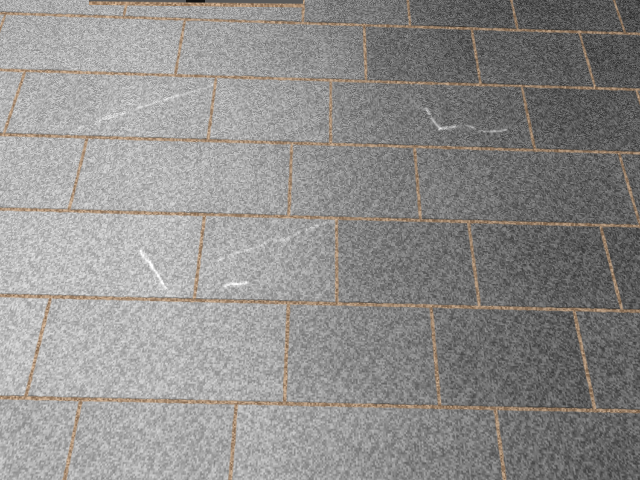
Give the GLSL for this texture, as a Shadertoy shader.

```glsl
float hash(vec2 p) {
    return fract(sin(dot(p, vec2(12.9898, 78.233))) * 43758.5453);
}

float noise(vec2 p) {
    vec2 i = floor(p), f = fract(p);
    f = f * f * (3.0 - 2.0 * f);
    return mix(mix(hash(i), hash(i + vec2(1, 0)), f.x),
               mix(hash(i + vec2(0, 1)), hash(i + vec2(1, 1)), f.x), f.y);
}

float segmentDistance(vec2 p, vec2 a, vec2 b) {
    vec2 pa = p - a, ba = b - a;
    return length(pa - ba * clamp(dot(pa, ba) / dot(ba, ba), 0.0, 1.0));
}

// Left end of each course, and a bit mask of its long slabs
const float rowStart[7] = float[7](-0.608, -0.512, -0.620, -0.617, -0.444, -0.613, -0.441);
const int longSlabs[7] = int[7](3, 3, 42, 11, 1, 3, 12);

// Pale mineral veins, from xy to zw
const vec4 veins[6] = vec4[6](
    vec4(0.664, 0.169, 0.684, 0.202), vec4(0.684, 0.202, 0.794, 0.202),
    vec4(0.221, 0.390, 0.267, 0.462), vec4(0.312, 0.414, 0.514, 0.349),
    vec4(0.352, 0.449, 0.384, 0.440), vec4(0.120, 0.200, 0.330, 0.135));

void mainImage(out vec4 fragColor, in vec2 fragCoord) {
    // Canvas width is 1, y runs down from the top
    vec2 p = vec2(fragCoord.x, iResolution.y - fragCoord.y) / iResolution.x;
    float pixel = 1.0 / iResolution.x;

    // Perspective onto the ground plane
    float depth = p.y - p.x * (0.0332 - 0.018 * p.y) - 0.0208;
    float scale = 1.0 + 0.741 * depth;
    float course = depth / (0.0831 * scale);
    vec2 ground = vec2((p.x - 0.521) / scale, course * 0.09);
    int row = clamp(int(floor(course)) + 1, 0, 6);

    // Walk along the course to find the slab and its nearest upright joint
    float x = rowStart[row], slab = 0.0;
    float uprightGap = abs(ground.x - x);
    for (int i = 0; i < 6; i++) {
        x += (longSlabs[row] >> i & 1) == 1 ? 0.280 : 0.168;
        uprightGap = min(uprightGap, abs(ground.x - x));
        slab += step(x, ground.x);
    }
    float rowHeight = 0.0831 * scale * scale;
    float below = (1.0 - fract(course)) * rowHeight;
    float levelGap = min(below, fract(course) * rowHeight);
    float gap = min(uprightGap * scale, levelGap);

    // Slab tone: sheen on the left, shade on the right
    float tone = mix(0.72, 0.39, smoothstep(0.2, 0.95, p.x + 0.12 * (0.37 - p.y)));
    tone -= 0.05 * (1.0 - smoothstep(0.0, 0.25, p.y));
    tone += 0.05 * (hash(vec2(slab, row) + 3.0) - 0.5);
    bool isLong = (longSlabs[row] >> int(slab) & 1) == 1;
    tone -= isLong ? 0.0 : 0.02;

    // Stone grain, from fine to broad
    float fine = noise(ground * vec2(620, 700));
    float coarse = noise(ground * vec2(290, 380) + 40.0);
    float patches = noise(ground * vec2(14, 22) + 9.0);
    tone += 0.23 * (fine - 0.5) + 0.10 * (coarse - 0.5) + 0.03 * (patches - 0.5);

    // Veins, wavering and broken
    vec2 waver = 0.010 * (vec2(noise(p * 45.0), noise(p * 45.0 + 70.0)) - 0.5);
    for (int i = 0; i < 6; i++) {
        float d = segmentDistance(p + waver, veins[i].xy, veins[i].zw);
        float strength = i == 3 || i == 5 ? 0.13 : 0.26;
        tone += strength * exp(-d * d / 0.000006) * smoothstep(0.1, 0.6, noise(p * 110.0));
    }
    vec3 color = vec3(tone);

    // Shadow on the lower slab edges, then the sandy joint
    float halfWidth = 0.0020 * scale + 0.0012 * (noise(p * 160.0) - 0.5);
    float shadow = 1.0 - smoothstep(0.0, 0.0025, below - halfWidth);
    color *= 1.0 - 0.5 * shadow * noise(p * 25.0 + 5.0);
    vec3 sand = mix(vec3(0.48, 0.37, 0.27), vec3(0.84, 0.72, 0.60), noise(p * 420.0));
    sand *= mix(1.05, 0.95, p.x);
    color = mix(color, sand, 0.92 * (1.0 - smoothstep(-pixel, pixel, gap - halfWidth)));

    // Drain frame at the top edge
    float inFrame = smoothstep(0.0, pixel, 0.168 - abs(p.x - 0.306));
    float rim = p.y - 0.004 - 0.012 * (p.x - 0.14);
    color = mix(color, sand, inFrame * (1.0 - smoothstep(0.003, 0.003 + pixel, abs(rim))));
    float slot = step(0.29, p.x) * step(p.x, 0.32);
    vec3 metal = vec3(mix(0.35, 0.08, slot));
    color = mix(color, metal, inFrame * (1.0 - smoothstep(-pixel, pixel, rim + 0.002)));

    fragColor = vec4(clamp(color, 0.0, 1.0), 1.0);
}
```
